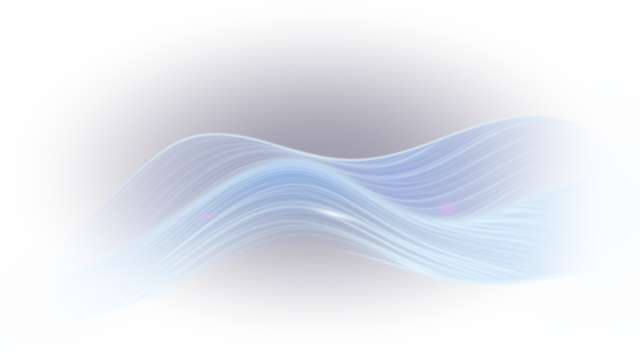
A Shadertoy shader for this background:

```glsl
// Silky ribbons of pale blue light over a soft grey oval on white.
// Three wave curves, built from lopsided bumps, bound two sheets; each sheet
// is filled with a tint and looped strands that slide across it in a fan.

const vec3 PAPER = vec3(0.995);
const vec3 SHADE = vec3(0.64, 0.63, 0.69);
const vec3 BLUE  = vec3(0.56, 0.71, 0.93);
const vec3 VIOLET_BLUE = vec3(0.60, 0.69, 0.91);
const vec3 LIGHT = vec3(0.87, 0.96, 1.0);
const vec3 PINK  = vec3(0.93, 0.72, 0.98);

const vec2  OVAL_CENTRE = vec2(0.495, 0.515);
const vec2  OVAL_RADII  = vec2(0.46, 0.46);
const int   BACK_STRANDS  = 24;
const int   FRONT_STRANDS = 32;
const float STRAND_WIDTH = 0.0026;
const float TRAIL_LENGTH = 0.010;
const float WOBBLE = 0.007;
const float BACK_FAN = 1.7;
const float FRONT_FAN = 4.5;

float hash(float n) { return fract(sin(n * 127.1) * 43758.5453); }

// Gaussian bump with its own width on either side.
float bump(float x, float centre, float leftWidth, float rightWidth) {
    float d = (x - centre) / (x < centre ? leftWidth : rightWidth);
    return exp(-d * d);
}

// Heights of the back rim, the front crest and the front hem.
float rimHeight(float x) {
    return 0.25 + 0.346 * bump(x, 0.31, 0.181, 0.232)
                + 0.425 * bump(x, 0.84, 0.32, 0.257);
}
float crestHeight(float x) {
    return 0.20 + 0.345 * bump(x, 0.449, 0.235, 0.198)
                + 0.30 * bump(x, 0.95, 0.26, 0.26);
}
float hemHeight(float x) {
    return 0.06 + 0.25 * bump(x, 0.47, 0.25, 0.262)
                + 0.19 * bump(x, 1.0, 0.26, 0.26);
}

// Crisp line with a soft trail below; d is the height above the strand.
float strand(float d, float width) {
    float line = exp(-d * d / (width * width));
    float trail = smoothstep(width, -width, d) * exp(min(d, 0.0) / TRAIL_LENGTH);
    return line + 0.25 * trail;
}

// Sum of strands between two heights; slide shifts them from top to bottom.
float strands(vec2 p, float top, float bottom, int count, float seed,
              float slide, float fade, float width) {
    float sum = 0.0;
    for (int i = 0; i < count; i++) {
        float id = float(i) + seed;
        float t = fract((float(i) + hash(id)) / float(count) + slide);
        float shown = smoothstep(0.0, 0.08, t) * smoothstep(1.0, 0.88, t);
        float sway = WOBBLE * sin(p.x * 11.0 + 6.283 * hash(id + 0.37));
        float y = mix(top, bottom, t) + sway * smoothstep(0.0, 0.2, t);
        float power = hash(id + 0.71);
        power = 0.12 + 0.88 * power * power;
        sum += shown * power * (1.0 - fade * t) * strand(p.y - y, width * (0.8 + power));
    }
    return sum;
}

// Slanted elongated glint.
float glint(vec2 p, vec2 centre, vec2 size, float slope) {
    vec2 d = p - centre;
    d.y -= slope * d.x;
    d /= size;
    return exp(-dot(d, d));
}

void mainImage(out vec4 fragColor, in vec2 fragCoord) {
    vec2 p = fragCoord / iResolution.xy;
    float width = max(STRAND_WIDTH, 0.7 / iResolution.y);
    float rim = rimHeight(p.x);
    float crest = crestHeight(p.x);
    float hem = hemHeight(p.x);

    // Grey oval.
    float oval = length((p - OVAL_CENTRE) / OVAL_RADII);
    vec3 color = mix(PAPER, SHADE, 1.0 - smoothstep(0.1, 1.05, oval));

    // Pale haze at both ends.
    float haze = 0.7 * glint(p, vec2(0.92, 0.42), vec2(0.14, 0.22), 0.0)
               + 0.4 * glint(p, vec2(0.15, 0.24), vec2(0.13, 0.13), 0.6);
    color = mix(color, vec3(0.975, 0.985, 1.0), min(haze, 1.0));

    float ends = smoothstep(0.06, 0.30, p.x) * (1.0 - smoothstep(0.78, 0.95, p.x));
    float middle = bump(p.x, 0.46, 0.16, 0.14);
    float right = smoothstep(0.50, 0.68, p.x);

    // Back sheet.
    float backInside = smoothstep(-0.003, 0.003, rim - p.y)
                     * smoothstep(-0.03, 0.03, p.y - crest);
    float backTint = 0.22 + 0.5 * bump(p.x, 0.61, 0.16, 0.13);
    color = mix(color, VIOLET_BLUE, backInside * backTint * ends);
    float back = strands(p, rim, crest, BACK_STRANDS, 3.0,
                         -BACK_FAN * p.x, 0.2, width);
    back *= mix(0.28, 0.6, right);
    back += strand(p.y - rim, 1.3 * width);
    color = mix(color, LIGHT, (1.0 - exp(-back)) * ends);

    // Front sheet: blue under the crest, streaked on both flanks.
    float depth = clamp((crest - p.y) / (crest - hem), 0.0, 1.0);
    float frontInside = smoothstep(-0.012, 0.012, crest - p.y)
                      * smoothstep(-0.01, 0.015, p.y - hem);
    float flankTint = mix(0.35 * (1.0 - depth), 0.5, right);
    float frontTint = mix(flankTint, 0.92 * (1.0 - depth), middle);
    vec3 frontColor = mix(mix(LIGHT, BLUE, 0.6), BLUE, middle);
    color = mix(color, frontColor, frontInside * frontTint * ends);
    float reach = p.x - 0.45;
    float front = strands(p, crest, hem, FRONT_STRANDS, 61.0,
                          FRONT_FAN * reach * reach,
                          mix(0.5 * (1.0 - right), 0.85, middle), width);
    front *= mix(1.3, 0.65, middle);
    float below = (p.y - crest + 0.006) / 0.015;
    front += 0.75 * exp(-below * below);
    front += 1.1 * right * strand(p.y - hem, 1.4 * width);
    color = mix(color, LIGHT, (1.0 - exp(-front)) * ends);

    // White and pink glints.
    float white = glint(p, vec2(0.522, 0.405), vec2(0.028, 0.007), -0.5)
                + 0.7 * glint(p, vec2(0.65, 0.255), vec2(0.03, 0.006), -0.7);
    float pink = glint(p, vec2(0.322, 0.397), vec2(0.012, 0.007), 0.3)
               + 0.6 * glint(p, vec2(0.281, 0.393), vec2(0.008, 0.006), 0.5)
               + 0.7 * glint(p, vec2(0.698, 0.42), vec2(0.010, 0.020), -0.5);
    color = mix(color, vec3(0.97, 0.99, 1.0), min(0.9 * white, 1.0));
    color = mix(color, PINK, min(0.7 * pink, 1.0));

    fragColor = vec4(color, 1.0);
}
```
